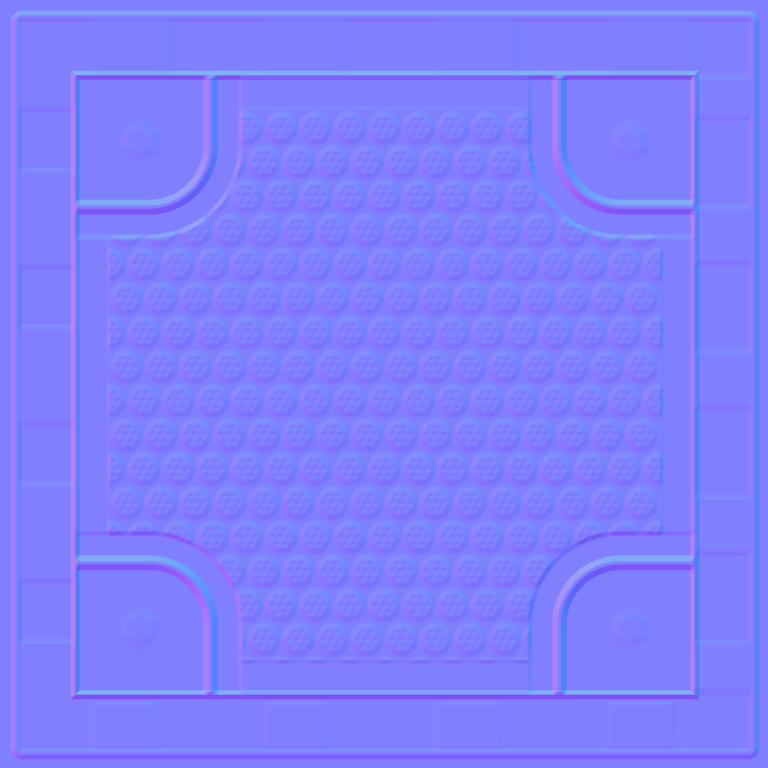
Write a WebGL 1 fragment shader that draws this texture map.

```glsl
precision highp float;
// Tangent-space normal map of a framed metal floor panel: a block border,
// four rounded corner plates with bolts, and a cross of studded discs.
// A height field is built from distance functions, then differentiated.
uniform vec2 u_resolution;

const vec2 CENTER = vec2(0.5013, 0.4987);

// Soft step from 0 to 1 centred on d = 0.
float rise(float d, float w) {
  return smoothstep(-w, w, d);
}

// Straight bevel from 0 to 1 centred on d = 0.
float bevel(float d, float w) {
  return clamp(0.5 * d / w + 0.5, 0.0, 1.0);
}

// Repeating block along one axis.
float block(float t, float middle, float period, float halfWidth) {
  float d = abs(fract((t - middle) / period + 0.5) - 0.5) * period;
  return 1.0 - rise(d - halfWidth, 0.005);
}

// Staggered rows of domed discs, each with seven small pits.
float discs(vec2 p) {
  vec2 g = (p - vec2(0.3659, 0.8333)) / vec2(0.0447, 0.0444);
  g.x += 0.5 * mod(floor(g.y + 0.5), 2.0);
  vec2 f = (fract(g + 0.5) - 0.5) * 0.0445;
  float dome = 1.0 - smoothstep(0.0125, 0.0235, length(f));
  float pits = exp(-dot(f, f) / 0.000011);
  for (int i = 0; i < 6; i++) {
    float a = float(i) * 1.04720;
    vec2 e = f - 0.0114 * vec2(cos(a), sin(a));
    pits += exp(-dot(e, e) / 0.000011);
  }
  return 0.00095 * dome - 0.00036 * pits;
}

// Faint blocks set into the four sides of the border.
float borderBlocks(vec2 p, vec2 q) {
  float d = max(q.x, q.y);
  float band = rise(d - 0.405, 0.003) * (1.0 - rise(d - 0.475, 0.003));
  band *= 1.0 - rise(min(q.x, q.y) - 0.40, 0.006);
  float h;
  if (q.x > q.y) {
    h = p.x < CENTER.x ? -0.0006 * block(p.y, 0.6133, 0.2044, 0.039)
                       : 0.0006 * block(p.y, 0.505, 0.1888, 0.0365);
  } else {
    float plate = 1.0 - rise(abs(p.y - 0.0553) - 0.0293, 0.004);
    h = p.y > CENTER.y ? 0.0003 * block(p.x, 0.172, 0.224, 0.052)
                       : 0.0004 * plate * block(p.x, 0.163, 0.224, 0.042);
  }
  return h * band;
}

float height(vec2 p) {
  vec2 q = abs(p - CENTER);
  float d = max(q.x, q.y);

  // Rounded outer lip and the thin line inside it
  vec2 e = q - 0.4725;
  float outer = length(max(e, 0.0)) + min(max(e.x, e.y), 0.0) - 0.012;
  float h = -0.0017 * bevel(outer, 0.003);
  h += 0.0006 * bevel(outer + 0.009, 0.002);
  h += borderBlocks(p, q);

  // Square ridge around the recess
  h += 0.42 * max(0.0058 - abs(d - 0.4033), 0.0);

  // Corner plate ridges and the raised cross, kept inside the recess
  float inside = 1.0 - rise(d - 0.401, 0.003);
  float corner = length(max(vec2(0.3075, 0.312) - q, 0.0));
  float cross = rise(corner - 0.119, 0.004);
  h += inside * 0.0027 * (1.0 - bevel(abs(corner - 0.0805) - 0.0058, 0.0038));
  h += inside * 0.0008 * cross;

  // Studded area
  float studded = cross * (1.0 - rise(d - 0.36, 0.003));
  h += studded * (0.0003 + discs(p));

  // Hexagonal bolts
  vec2 b = abs(q - vec2(0.319, 0.317));
  float hexagon = max(b.x, 0.5 * b.x + 0.866 * b.y);
  h += 0.0007 * (1.0 - rise(hexagon - 0.019, 0.008));
  return h;
}

void main() {
  vec2 p = gl_FragCoord.xy / u_resolution;

  // Central differences; red points left, green points up
  vec2 s = vec2(0.001, 0.0);
  float dx = (height(p + s.xy) - height(p - s.xy)) / (2.0 * s.x);
  float dy = (height(p + s.yx) - height(p - s.yx)) / (2.0 * s.x);
  vec3 normal = normalize(vec3(dx, -dy, 1.0));
  gl_FragColor = vec4(normal * 0.5 + 0.5, 1.0);
}
```
